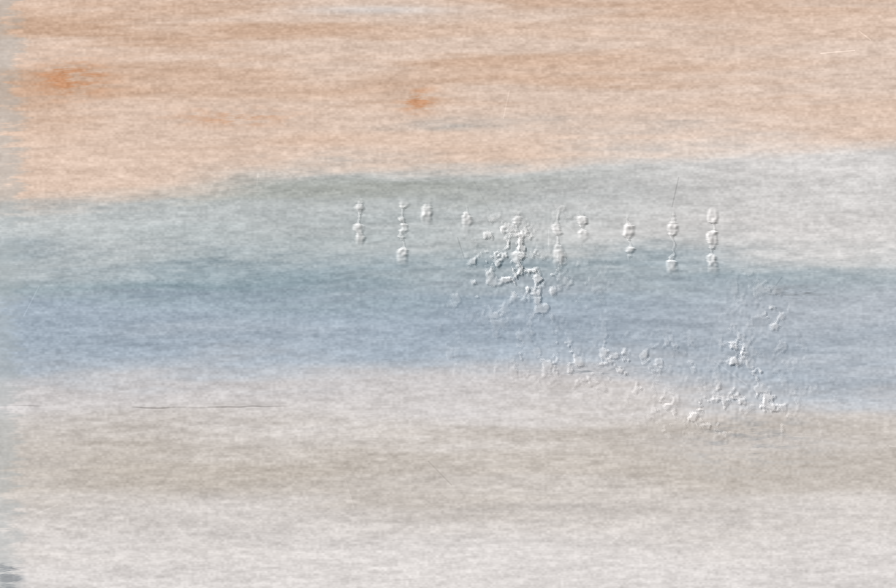
A WebGL 1 fragment shader for this background:

```glsl
precision highp float;
uniform vec2 u_resolution;

const vec3 PALE = vec3(0.865, 0.845, 0.835);
const vec3 SAND = vec3(0.735, 0.70, 0.66);
const vec3 LILAC = vec3(0.80, 0.785, 0.785);
const vec3 BLUE = vec3(0.635, 0.685, 0.735);
const vec3 TEAL = vec3(0.53, 0.61, 0.645);
const vec3 MIST = vec3(0.70, 0.73, 0.735);
const vec3 SAGE = vec3(0.66, 0.67, 0.645);
const vec3 CREAM = vec3(0.89, 0.79, 0.72);
const vec3 PEACH = vec3(0.775, 0.645, 0.55);
const vec3 RUST = vec3(0.74, 0.50, 0.34);
const vec3 SLATE = vec3(0.45, 0.47, 0.49);
const float ASPECT = 1.524;
const float RELIEF = 0.24;
const float STREAK_CONTRAST = 0.10;
const float GRAIN_CONTRAST = 0.055;
const float DRIP_START = 0.40;
const float DRIP_STEP = 0.043;
const vec2 LIGHT_STEP = vec2(-0.0020, 0.0028);

float hash(vec2 p) {
  vec3 q = fract(p.xyx * 0.1031);
  q += dot(q, q.yzx + 33.33);
  return fract((q.x + q.y) * q.z);
}

float noise(vec2 p) {
  vec2 i = floor(p), f = fract(p);
  f = f * f * (3.0 - 2.0 * f);
  return mix(mix(hash(i), hash(i + vec2(1.0, 0.0)), f.x),
             mix(hash(i + vec2(0.0, 1.0)), hash(i + vec2(1.0)), f.x), f.y);
}

float fbm(vec2 p) {
  float sum = 0.0, amp = 0.533;
  for (int i = 0; i < 4; i++) {
    sum += amp * noise(p);
    p = mat2(1.99, 0.02, -0.3, 2.03) * p + 17.3;
    amp *= 0.5;
  }
  return sum;
}

// Soft elliptical spot
float spot(vec2 p, vec2 center, vec2 radius) {
  vec2 d = (p - center) / radius;
  return exp(-dot(d, d));
}

// Raised paint: sparse rough crust plus a row of ragged drips
float paintHeight(vec2 p) {
  float crust = spot(p, vec2(0.58, 0.55), vec2(0.07, 0.10))
              + 1.1 * spot(p, vec2(0.84, 0.43), vec2(0.035, 0.08))
              + spot(p, vec2(0.81, 0.32), vec2(0.09, 0.06))
              + 0.7 * spot(p, vec2(0.66, 0.39), vec2(0.12, 0.04));
  float clumps = smoothstep(0.35, 0.7, fbm(p * vec2(38.0, 17.0) + 3.0));
  float lumps = smoothstep(0.48, 0.72, fbm(p * vec2(110.0, 65.0)));
  float h = crust * (lumps * (0.25 + clumps) + 0.25 * noise(p * vec2(300.0, 150.0)));
  for (int i = 0; i < 10; i++) {
    float k = float(i), r = hash(vec2(k, 4.7));
    float x = DRIP_START + DRIP_STEP * (k + 0.5 * (r - 0.5));
    x += 0.007 * (fbm(vec2(p.y * 70.0, k * 9.0)) - 0.5);
    float top = 0.63 + 0.04 * hash(vec2(k, 8.1));
    float bottom = top - 0.03 - 0.09 * r;
    float span = smoothstep(bottom - 0.01, bottom + 0.02, p.y)
               * (1.0 - smoothstep(top - 0.01, top + 0.01, p.y));
    float body = smoothstep(0.3, 0.62, fbm(vec2(p.y * 75.0, k * 5.0)));
    float width = 0.0015 + 0.006 * body;
    float ragged = 0.55 + 0.9 * noise(p * vec2(260.0, 190.0));
    h += span * ragged * (0.2 + 0.8 * body) * (1.0 - smoothstep(0.3 * width, width, abs(p.x - x)));
  }
  return h;
}

// Thin scattered scratches, as distance to short segments
float scratches(vec2 p, float pixel) {
  float ink = 0.0;
  for (int i = 0; i < 22; i++) {
    float k = float(i);
    vec2 a = vec2(hash(vec2(k, 1.3)) * ASPECT, hash(vec2(k, 2.9)));
    vec2 along = vec2(hash(vec2(k, 5.1)) - 0.4, hash(vec2(k, 7.7)) - 0.5) * 0.13;
    vec2 d = p - a;
    float t = clamp(dot(d, along) / dot(along, along), 0.0, 1.0);
    float line = 1.0 - smoothstep(0.0004, 0.0004 + pixel, length(d - along * t));
    ink += line * (hash(vec2(k, 9.4)) - 0.4);
  }
  return ink;
}

void main() {
  vec2 uv = gl_FragCoord.xy / u_resolution;
  float pixel = 1.0 / u_resolution.y;
  float streak = fbm(uv * vec2(5.0, 38.0)) - 0.5;
  float fine = fbm(uv * vec2(45.0, 150.0) + 40.0) - 0.5;
  float patches = smoothstep(-0.16, 0.16, fbm(uv * vec2(3.5, 21.0) + 61.0) - 0.5);
  float y = uv.y + 0.10 * (fbm(uv * vec2(4.0, 15.0) + 9.0) - 0.5) + 0.05 * streak + 0.015 * fine;

  // Lower ground
  float sand = exp(-pow((y - 0.205) / 0.095, 2.0)) * (1.0 - 0.3 * uv.x);
  vec3 col = mix(PALE, SAND, sand * (0.6 + 0.4 * patches));
  col = mix(col, LILAC, 0.8 * smoothstep(0.26, 0.34, y));

  // Blue middle, sinking lower and fading on the right
  float low = 0.37 - 0.06 * smoothstep(0.6, 0.85, uv.x);
  float fade = 1.0 - 0.4 * smoothstep(0.55, 1.0, uv.x) * (1.0 - 0.5 * patches);
  col = mix(col, BLUE, fade * smoothstep(low - 0.04, low + 0.06, y));
  col = mix(col, MIST, smoothstep(0.47, 0.60, y));
  col = mix(col, TEAL, exp(-pow((y - 0.525) / 0.032, 2.0)) * (0.85 - 0.55 * uv.x));
  col = mix(col, PALE, 0.22 * patches * smoothstep(0.38, 0.5, y));
  col = mix(col, PALE, 0.8 * smoothstep(0.4, 0.9, uv.x) * smoothstep(0.52, 0.60, y));
  col = mix(col, SAGE, 0.8 * spot(vec2(uv.x, y), vec2(0.38, 0.69), vec2(0.25, 0.025)));

  // Warm upper field
  float edge = mix(0.645, 0.735, smoothstep(0.0, 0.4, uv.x));
  col = mix(col, CREAM, smoothstep(edge - 0.035, edge + 0.04, y) * (1.0 - 0.2 * uv.x));
  float warmth = smoothstep(0.72, 0.86, y) * smoothstep(-0.2, 0.16, streak);
  col = mix(col, PEACH, warmth * (0.55 + 0.45 * patches) * (1.0 - 0.45 * uv.x));

  // Stains and smudges
  float rust = spot(uv, vec2(0.08, 0.865), vec2(0.04, 0.03))
             + spot(uv, vec2(0.465, 0.83), vec2(0.02, 0.02))
             + 0.6 * spot(uv, vec2(0.26, 0.80), vec2(0.06, 0.015));
  col = mix(col, RUST, clamp(rust * (0.35 + 2.5 * fine), 0.0, 0.7));
  float smudge = spot(uv, vec2(0.01, 0.02), vec2(0.014, 0.03))
               + 0.7 * spot(uv, vec2(0.89, 0.50), vec2(0.04, 0.015))
               + 0.8 * spot(uv, vec2(0.445, 0.388), vec2(0.02, 0.006))
               + 0.9 * spot(uv, vec2(0.68, 0.37), vec2(0.09, 0.008))
               + 0.4 * spot(uv, vec2(0.84, 0.25), vec2(0.07, 0.05));
  col = mix(col, SLATE, clamp(smudge * (0.3 + 3.5 * fine), 0.0, 0.7));
  col = mix(col, PALE, 0.7 * spot(uv, vec2(0.42, 0.983), vec2(0.09, 0.008)));

  // Brushwork, grain, scratches and a long crack
  float grain = noise(uv * vec2(330.0, 260.0)) + noise(uv * vec2(170.0, 210.0)) - 1.0;
  col += STREAK_CONTRAST * (streak + 1.2 * fine) + GRAIN_CONTRAST * grain;
  col += 0.16 * scratches(uv * vec2(ASPECT, 1.0), pixel);
  float crackY = 0.300 + 0.018 * fbm(vec2(uv.x * 9.0, 3.0));
  float crack = 1.0 - smoothstep(0.0005, 0.0005 + pixel, abs(uv.y - crackY));
  float broken = smoothstep(0.25, 0.6, noise(vec2(uv.x * 30.0, 5.0)));
  col -= 0.11 * crack * broken * (1.0 - smoothstep(0.35, 0.48, uv.x));

  // Relief lit from the upper left, then the worn left rim
  float height = paintHeight(uv);
  float slope = height - paintHeight(uv + LIGHT_STEP);
  col = mix(col, PALE, 0.45 * clamp(height, 0.0, 1.0)) + RELIEF * slope;
  float rim = 1.0 - smoothstep(0.004, 0.03, uv.x + 0.05 * fine + 0.02 * streak);
  col = mix(col, MIST, 0.4 * rim);
  gl_FragColor = vec4(clamp(col, 0.0, 1.0), 1.0);
}
```
